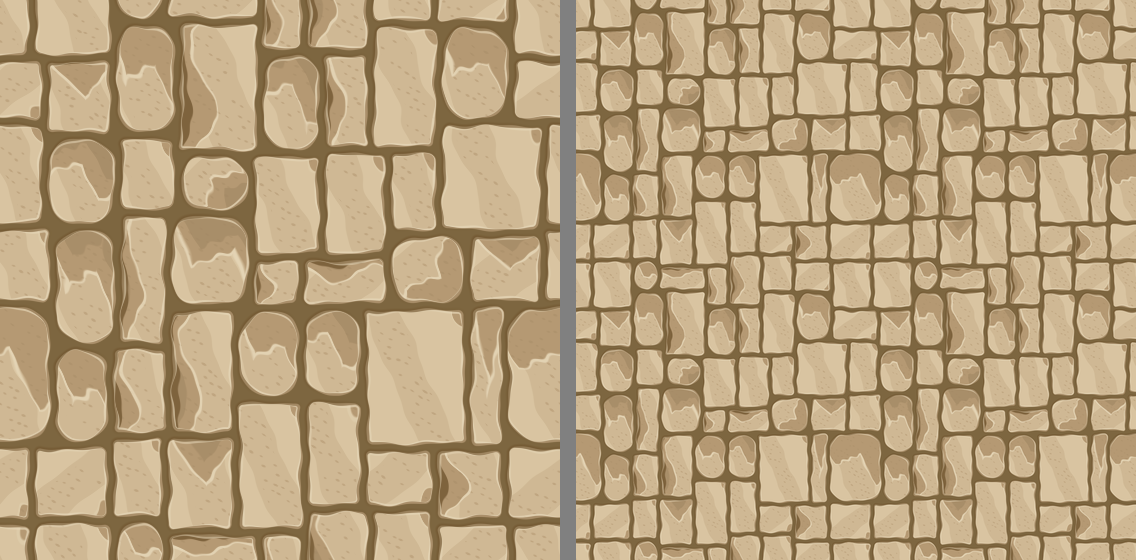
Left: one tile. Right: repeated 2 by 2.
Give the GLSL for this texture, as a three.js fragment shader.

```glsl
varying vec2 vUv;

#define GRID vec2(8.0, 6.0)   // both even, so the layout wraps
#define CUT_SPREAD 0.62
#define GAP 0.0062
#define SKIRT 0.0036
#define SOFT 0.0013
#define WARP 0.0021
#define BAND 0.036
#define SPECK_SIZE 0.0165
#define TAU 6.28319

const vec3 MORTAR = vec3(0.49, 0.40, 0.25);
const vec3 DARK = vec3(0.44, 0.33, 0.18);
const vec3 BROWN = vec3(0.62, 0.52, 0.38);
const vec3 TAN = vec3(0.71, 0.60, 0.45);
const vec3 SAND = vec3(0.81, 0.72, 0.58);
const vec3 CREAM = vec3(0.85, 0.77, 0.63);
const vec3 PALE = vec3(0.90, 0.84, 0.72);

vec4 hash(vec2 p) {
  return fract(sin(dot(p, vec2(127.1, 311.7)) + vec4(0.3, 1.7, 3.1, 4.9)) * 43758.5);
}

float fill(float d) { return 1.0 - smoothstep(-SOFT, SOFT, d); }

float zigzag(float x) { return abs(fract(x) - 0.5) * 4.0 - 1.0; }

float roundBox(vec2 q, vec2 halfSize, float radius) {
  vec2 d = abs(q) - halfSize + radius;
  return length(max(d, 0.0)) + min(max(d.x, d.y), 0.0) - radius;
}

// Each grid cell holds one cut, vertical or horizontal by checkerboard.
float cut(vec2 cell) { return 0.5 + CUT_SPREAD * (hash(mod(cell, GRID)).x - 0.5); }

// Lower and upper corner of the stone that surrounds a grid vertex.
vec4 stoneBounds(vec2 v) {
  float here = cut(v), diagonal = cut(v - 1.0) - 1.0;
  float left = cut(v - vec2(1.0, 0.0)), below = cut(v - vec2(0.0, 1.0));
  bool even = mod(v.x + v.y, 2.0) < 0.5;
  return v.xyxy + (even ? vec4(diagonal, below - 1.0, here, left)
                        : vec4(left - 1.0, diagonal, below, here));
}

// Slanted flecks in stone space.
float specks(vec2 q, vec2 seed) {
  vec2 g = mat2(0.87, 0.5, -0.5, 0.87) * q / SPECK_SIZE;
  vec4 r = hash(floor(g) + seed * 31.0);
  vec2 d = (fract(g) - 0.3 - 0.4 * r.xy) * vec2(1.0, 2.1);
  return fill((length(d) - 0.16 - 0.12 * r.z) * SPECK_SIZE * 0.6) * step(r.w, 0.65);
}

// x: distance to the stain border, y: distance to its dark core.
vec2 stainShape(vec2 q, vec2 halfSize, float kind, vec4 rnd, bool tall) {
  vec2 a = q / halfSize;
  float scale = min(halfSize.x, halfSize.y);
  float wave = 0.0025 * sin(q.x * 160.0 + q.y * 110.0 + rnd.y * TAU);
  if (kind < 0.45) {                                   // chipped corner
    vec2 corner = halfSize * vec2(1.0, tall ? 1.0 : -1.0);
    return vec2(length((q - corner) * vec2(1.15, 0.8)) - 0.022 + wave, 1.0);
  }
  if (kind < 0.70) {                                   // broken diagonal
    vec2 dir = tall ? vec2(0.35, 0.9) : vec2(0.8, -0.6);
    float jag = zigzag(dot(a, vec2(dir.y, -dir.x)) * 0.6 + rnd.y);
    return vec2((0.12 + 0.3 * jag - dot(a, dir)) * scale * 0.7 + wave, 1.0);
  }
  if (kind < 0.87) {                                   // hollow on one side
    float along = tall ? a.y : a.x;
    float depth = tall ? q.x + halfSize.x : halfSize.y - q.y;
    float bump = 0.5 + 0.5 * cos(3.2 * along + 1.6 * rnd.y);
    return vec2(depth - scale * (0.2 + 0.75 * bump),
                depth - scale * (0.05 + 0.24 * bump)) * 0.8 + wave * 0.5;
  }
  float flap = abs(a.x - 0.15) * 0.95 - a.y;           // pointed flap
  return vec2(flap * scale * 0.65 + wave * 0.4, 0.012 - (q.y - halfSize.y + 0.015));
}

void main() {
  // Uneven edges from wrapping sines.
  vec2 t = vUv * TAU;
  vec2 p = vUv + WARP * vec2(sin(9.0 * t.y + 2.0 * t.x) + 0.5 * sin(19.0 * t.y - 5.0 * t.x),
                             sin(8.0 * t.x - 3.0 * t.y) + 0.5 * sin(17.0 * t.x + 4.0 * t.y));

  // Find the stone that holds this point.
  vec2 g = p * GRID, vertex = floor(g);
  vec4 box = stoneBounds(vertex);
  for (int i = 0; i < 4; i++) {
    vec2 v = floor(g) + vec2(mod(float(i), 2.0), floor(float(i) * 0.5));
    vec4 b = stoneBounds(v);
    if (all(greaterThanEqual(g, b.xy)) && all(lessThan(g, b.zw))) { vertex = v; box = b; }
  }
  vec2 id = mod(vertex, GRID) + 3.0;
  vec4 rnd = hash(id * 1.37);
  vec2 halfSize = 0.5 * (box.zw - box.xy) / GRID - GAP;
  vec2 q = p - 0.5 * (box.xy + box.zw) / GRID;
  q += (rnd.z - 0.5) * 0.045 * vec2(-q.y, q.x);
  bool tall = halfSize.y > halfSize.x;
  float kind = rnd.x;
  bool pill = kind > 0.45 && kind < 0.70;
  float radius = min(pill ? 0.045 : 0.010, 0.85 * min(halfSize.x, halfSize.y));

  // Outline, raised face and light direction.
  float ripple = sin(q.x * 75.0 + q.y * 55.0 + rnd.w * TAU);
  float edge = roundBox(q, halfSize, radius);
  float face = edge + SKIRT * (0.75 + 0.5 * ripple);
  float shade = smoothstep(-0.5, 0.9, dot(q / halfSize, vec2(-0.6, 0.5)));

  // Diagonal band with flecks on a cream ground.
  vec2 across = tall ? vec2(0.92, 0.38) : vec2(-0.6, 0.8);
  float bandWidth = kind < 0.45 ? BAND * 0.85 : BAND * 1.25;
  float offset = dot(q, across) + (rnd.y - 0.5) * 0.025 + 0.004 * sin(dot(q, across.yx) * 70.0);
  float band = fill(abs(offset) - bandWidth);
  vec3 stone = mix(CREAM, SAND, band);
  float flecks = specks(q, id);
  stone = mix(stone, TAN, 0.6 * flecks * fill(abs(offset) - bandWidth * 0.75));

  // Stain with a lit border.
  vec2 stain = stainShape(q, halfSize, kind, rnd, tall);
  vec3 stainColor = mix(TAN, BROWN, 0.55 * fill(stain.x + 0.018) * step(0.5, rnd.w));
  stainColor = mix(stainColor, BROWN, 0.3 * flecks);
  stainColor = mix(stainColor, mix(BROWN, DARK, 0.7), fill(stain.y));
  float glint = fill(abs(stain.x - 0.002) - 0.0017 - 0.0009 * ripple);
  stone = mix(stone, PALE, glint * (kind < 0.45 ? 0.35 : 0.85));
  stone = mix(stone, stainColor, fill(stain.x));

  // Highlight of changing width along the rim.
  float rimWidth = 0.0021 + 0.0016 * sin(q.x * 48.0 - q.y * 62.0 + rnd.y * TAU);
  stone = mix(stone, PALE, 0.8 * (1.0 - fill(face + rimWidth)) * (1.0 - 0.35 * shade));

  // Mortar, soft shadow, skirt and face.
  vec3 color = mix(MORTAR, DARK, 0.75 * shade * (1.0 - smoothstep(0.0, GAP, edge)));
  color = mix(color, mix(mix(TAN, BROWN, 0.5), mix(BROWN, MORTAR, 0.35), shade), fill(edge));
  color = mix(color, stone, fill(face));
  gl_FragColor = vec4(color, 1.0);
}
```
